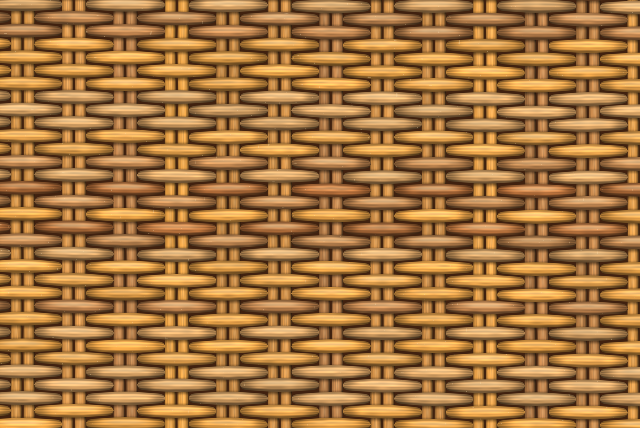
Write a Shadertoy shader that draws this texture.

```glsl
// Woven rattan: ribbed horizontal canes passing over and under paired upright stakes.
#define COLUMNS 12.45      // stake pairs across
#define ROWS 32.7          // canes down
#define FIRST_COLUMN 0.44  // left edge to first stake pair, in columns
#define FIRST_ROW 0.38     // top edge to first cane, in rows
#define CANE_REACH 0.77    // half length of a visible cane, in columns
#define STAKE_OFFSET 0.125 // stake centre from the pair centre, in columns
#define STAKE_RADIUS 0.108 // in columns
#define RIBS 4.0           // grooves per cane

const vec3 GOLD  = vec3(0.93, 0.64, 0.27);
const vec3 TAN   = vec3(0.83, 0.62, 0.38);
const vec3 BROWN = vec3(0.71, 0.48, 0.28);
const vec3 RUST  = vec3(0.68, 0.40, 0.20);
const vec3 CREAM = vec3(0.98, 0.87, 0.68);
const vec3 SHADE = vec3(0.25, 0.13, 0.06);

float hash(vec2 p) {
    return fract(sin(dot(p, vec2(127.1, 311.7))) * 43758.5453);
}

float noise(vec2 p) {
    vec2 i = floor(p), f = fract(p);
    f = f * f * (3.0 - 2.0 * f);
    return mix(mix(hash(i), hash(i + vec2(1, 0)), f.x),
               mix(hash(i + vec2(0, 1)), hash(i + vec2(1, 1)), f.x), f.y);
}

vec3 caneTint(float row) {
    float pick = hash(vec2(row, 4.0));
    vec3 tint = pick < 0.36 ? GOLD : pick < 0.62 ? TAN : pick < 0.84 ? BROWN : RUST;
    return mix(tint, TAN, 0.3 * hash(vec2(row, 9.0)));
}

// Two round upright stakes, shadowed where a cane crosses them
vec3 stakes(vec2 cell, vec2 pixel) {
    float column = floor(cell.x + 0.5);
    float x = cell.x - column + 0.012 * (noise(vec2(column * 7.0, cell.y * 0.3)) - 0.5);
    float side = x < 0.0 ? -1.0 : 1.0;
    float across = (x - side * STAKE_OFFSET) / STAKE_RADIUS;
    vec3 tint = mix(BROWN, GOLD, hash(vec2(column, 21.0)));
    tint *= 0.90 + 0.16 * hash(vec2(column, side + 5.0));
    tint *= 0.86 + 0.24 * noise(vec2(cell.x * 70.0, cell.y * 0.7));

    float light = 1.06 - 0.55 * pow(abs(across + 0.12), 3.0);
    float gap = mod(cell.y + column, 2.0) - 1.0;
    light *= 1.0 - 0.50 * smoothstep(0.15, 0.55, -gap) - 0.30 * smoothstep(0.30, 0.58, gap);
    vec3 color = mix(tint * light, CREAM, 0.22 * exp(-9.0 * across * across - 8.0 * gap * gap));

    float edge = pixel.x / STAKE_RADIUS;
    float cover = 1.0 - smoothstep(1.0 - edge * 0.5, 1.0 + edge * 0.5, abs(across));
    return mix(SHADE, color, cover);
}

// One cane: a tapered, ribbed strip over every second stake pair; alpha is coverage
vec4 cane(vec2 cell, float row, vec2 pixel) {
    float x = mod(cell.x + row + 1.0, 2.0) - 1.0;
    float column = floor(cell.x - x + 0.5);
    float reach = abs(x);
    vec2 id = vec2(column, row);
    float y = cell.y - row + 0.07 * (hash(id + 3.7) - 0.5);
    float halfHeight = mix(0.53, 0.40, smoothstep(0.0, 0.75, reach));
    halfHeight *= sqrt(max(0.0, 1.0 - pow(reach / CANE_REACH, 14.0)));
    float t = y / max(halfHeight, 0.01);

    // Cane colour, with wear between and along canes
    vec3 tint = caneTint(row) * (0.91 + 0.16 * hash(id));
    tint *= 0.90 + 0.18 * noise(vec2(cell.x * 5.0, cell.y * 6.0));

    // Rounded shading, ribs and dark ends
    float light = 1.07 - 0.62 * smoothstep(0.10, 1.10, t) - 0.42 * smoothstep(0.50, 1.10, -t);
    float ribFade = 1.0 - smoothstep(0.2, 0.6, RIBS * pixel.y);
    light *= 1.0 + 0.13 * ribFade * cos(6.2832 * RIBS * t * 0.5);
    light *= 1.0 - 0.34 * smoothstep(0.38, CANE_REACH, reach);
    float gloss = exp(-7.0 * (t + 0.32) * (t + 0.32)) * (1.0 - smoothstep(0.15, 0.70, reach));
    vec3 color = mix(tint * light, CREAM, (0.30 + 0.25 * hash(id + 8.0)) * gloss);

    // Small pale scuffs
    float scuff = smoothstep(0.93, 0.99, noise(cell * vec2(22.0, 5.0) + 40.0));
    color = mix(color, CREAM, 0.35 * scuff);

    float cover = 1.0 - smoothstep(halfHeight - pixel.y * 0.6, halfHeight + pixel.y * 0.4, abs(y));
    return vec4(color, cover * step(reach, CANE_REACH));
}

void mainImage(out vec4 fragColor, in vec2 fragCoord) {
    vec2 uv = fragCoord / iResolution.xy;
    vec2 grid = vec2(COLUMNS, ROWS);
    vec2 pixel = grid / iResolution.xy;

    // Cell coordinates count columns rightward and rows downward
    vec2 cell = vec2(uv.x, 1.0 - uv.y) * grid - vec2(FIRST_COLUMN, FIRST_ROW);
    cell.y -= 0.18 * uv.x + 0.10 * (noise(vec2(cell.x * 0.6, cell.y * 0.15)) - 0.5);

    vec3 color = stakes(cell, pixel);
    float nearest = floor(cell.y + 0.5);
    for (float i = -1.0; i <= 1.0; i++) {
        vec4 strip = cane(cell, nearest + i, pixel);
        color = mix(color, strip.rgb, strip.a);
    }
    fragColor = vec4(clamp(color, 0.0, 1.0), 1.0);
}
```
